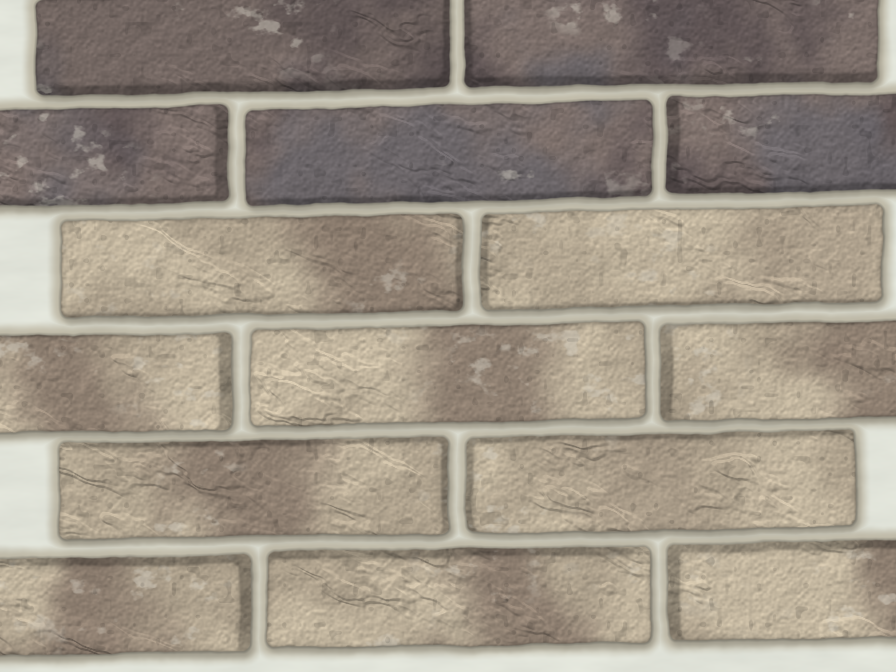
This texture is drawn by a Shadertoy shader. Its source:

```glsl
#define ROWS 6
#define ROW_PITCH 0.166
#define COL_PITCH 0.640
#define COL_SHRINK 0.009
#define JOINT vec2(0.026, 0.023)
#define TILT 0.018
#define PARALLAX 0.028
#define RELIEF 0.0019
#define WOBBLE 0.008

const vec3 MORTAR_LIGHT = vec3(0.88, 0.89, 0.85);
const vec3 MORTAR_GREY = vec3(0.75, 0.73, 0.66);
const vec3 SAND = vec3(0.76, 0.71, 0.62);
const vec3 BUFF = vec3(0.68, 0.63, 0.55);
const vec3 BROWN = vec3(0.52, 0.46, 0.41);
const vec3 PLUM = vec3(0.36, 0.32, 0.32);
const vec3 UMBER = vec3(0.47, 0.42, 0.40);
const vec3 SLATE = vec3(0.38, 0.37, 0.39);
const vec3 CHALK = vec3(0.84, 0.82, 0.77);

float hash(vec2 p) {
    vec3 q = fract(vec3(p.xyx) * 0.1031);
    q += dot(q, q.yzx + 33.33);
    return fract((q.x + q.y) * q.z);
}

float noise(vec2 p) {
    vec2 i = floor(p), f = fract(p);
    f = f * f * (3.0 - 2.0 * f);
    return mix(mix(hash(i), hash(i + vec2(1, 0)), f.x),
               mix(hash(i + vec2(0, 1)), hash(i + vec2(1, 1)), f.x), f.y);
}

float fbm(vec2 p) {
    float sum = 0.0, amp = 0.5;
    for (int i = 0; i < 4; i++) {
        sum += amp * noise(p);
        p = mat2(1.6, 1.2, -1.2, 1.6) * p + 17.3;
        amp *= 0.5;
    }
    return sum / 0.9375;
}

float box(vec2 p, vec2 halfSize, float radius) {
    vec2 q = abs(p) - halfSize + radius;
    return length(max(q, 0.0)) + min(max(q.x, q.y), 0.0) - radius;
}

// Grainy stone with flaked, slanting ledges
float stoneHeight(vec2 p) {
    float flake = fbm(mat2(0.9, 0.4, -0.4, 0.9) * p * vec2(8.0, 18.0));
    float patchy = smoothstep(0.45, 0.7, noise(p * 7.0 + 40.0));
    float ledge = smoothstep(0.50, 0.56, flake) + smoothstep(0.60, 0.65, flake);
    return 0.8 * fbm(p * 34.0) + 0.25 * noise(p * 190.0) + 0.6 * ledge * patchy;
}

vec3 stoneColor(vec2 local, vec2 id, vec2 p) {
    float cloud = fbm(p * 6.0 + id * 7.0);
    float seed = hash(id + 11.0);
    if (id.y < 1.5) {
        vec3 dark = mix(PLUM, UMBER, smoothstep(0.32, 0.62, cloud));
        float blue = smoothstep(0.48, 0.68, fbm(p * 4.0 + 31.0));
        return mix(dark, SLATE, 0.75 * blue) * (0.94 + 0.12 * seed);
    }
    // One soft scorched zone on most pale bricks
    float center = 0.06 * (id.y - 3.8) * (id.y - 3.8);
    float reach = abs(local.x - center + 0.25 * (cloud - 0.5));
    float strength = 0.85 - 0.55 * (1.0 - mod(id.y, 2.0)) * (id.x + 1.0);
    float scorch = strength * (1.0 - smoothstep(0.03, 0.16, reach));
    vec3 pale = mix(SAND, BUFF, smoothstep(0.38, 0.70, cloud));
    return mix(pale, BROWN, scorch);
}

void mainImage(out vec4 fragColor, in vec2 fragCoord) {
    float px = 1.0 / iResolution.y;
    vec2 uv = fragCoord * px;
    vec2 middle = vec2(0.5 * iResolution.x * px, 0.5);
    vec2 p = uv;
    p.y -= TILT * (p.x - middle.x);
    p += WOBBLE * (vec2(fbm(uv * 20.0), fbm(uv * 20.0 + 60.0)) - 0.5);

    // Nearest brick: outer body, front face and soft shade below
    float body = 1.0, face = 1.0, shade = 1.0;
    vec2 local = vec2(0.0), id = vec2(0.0);
    for (int r = 0; r < ROWS; r++) {
        float row = float(r), odd = mod(row, 2.0);
        float pitch = COL_PITCH - COL_SHRINK * row;
        float shift = 0.021 - 0.016 * odd + 0.013 * cos(2.0944 * (row - 2.0));
        for (int c = -1; c <= 1; c++) {
            if (odd < 0.5 && c > 0) continue;
            vec2 cell = vec2(float(c), row);
            vec2 jitter = vec2(hash(cell), hash(cell + 23.0)) - 0.5;
            vec2 center = vec2(middle.x + shift + pitch * (cell.x + 0.5 - 0.5 * odd),
                               0.94 - ROW_PITCH * row) + jitter * 0.006;
            vec2 halfSize = 0.5 * (vec2(pitch, ROW_PITCH) - JOINT);
            vec2 q = p - center;
            q.y -= jitter.x * 0.012 * q.x;
            vec2 outward = PARALLAX * (center - middle);
            float d = box(q, halfSize, 0.011);
            shade = min(shade, box(q + vec2(-0.003, 0.007), halfSize, 0.014));
            if (d < body) {
                body = d;
                face = box(q - 0.5 * outward, halfSize - 0.5 * abs(outward) - 0.001, 0.010);
                local = q;
                id = cell;
            }
        }
    }

    // Smooth backing, greyer and shaded inside the joints
    vec3 col = mix(MORTAR_GREY, MORTAR_LIGHT, smoothstep(0.004, 0.024, body));
    col *= 0.97 + 0.06 * fbm(uv * vec2(14.0, 45.0));
    col *= 1.0 - 0.15 * (1.0 - smoothstep(-0.004, 0.009, shade));
    col *= 1.0 - 0.20 * (1.0 - smoothstep(0.0, 0.005, body));

    // Relief lit from the upper left
    vec2 e = vec2(0.002, 0.0);
    float h = stoneHeight(uv);
    vec2 slope = vec2(stoneHeight(uv + e.xy) - h, stoneHeight(uv + e.yx) - h) / e.x;
    float light = clamp(1.0 + RELIEF * dot(slope, vec2(0.5, -0.85)), 0.76, 1.13);
    vec3 stone = stoneColor(local, id, uv) * light * (0.97 + 0.06 * noise(uv * 260.0));
    // Chalky scuffs and dark pits
    float scuff = smoothstep(0.62, 0.78, fbm(uv * vec2(34.0, 46.0) + 9.0));
    scuff *= smoothstep(0.5, 0.75, noise(uv * 7.0 + 3.0));
    stone = mix(stone, CHALK, 0.45 * scuff);
    stone *= 1.0 - 0.10 * smoothstep(0.78, 0.9, noise(uv * 85.0));
    // Worn rim and darker side walls
    stone *= 1.0 - 0.06 * smoothstep(-0.010, 0.0, face);
    vec3 side = stone * (0.72 + 0.12 * noise(uv * 60.0));
    stone = mix(stone, side, smoothstep(-0.0015 - px, 0.0015 + px, face));
    col = mix(col, stone, 1.0 - smoothstep(-px, px, body));
    fragColor = vec4(clamp(col, 0.0, 1.0), 1.0);
}
```
